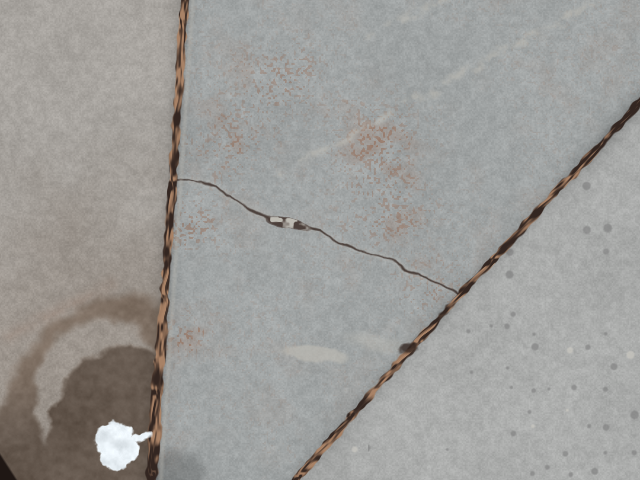
This texture is drawn by a WebGL 2 fragment shader. Its source:

```glsl
#version 300 es
precision highp float;
uniform vec2 u_resolution;
out vec4 outColor;

const vec3 LEFT_SLAB = vec3(.655, .64, .62);
const vec3 LEFT_LOW = vec3(.60, .57, .54);
const vec3 MID_SLAB = vec3(.625, .64, .64);
const vec3 RIGHT_SLAB = vec3(.665, .67, .665);
const vec3 WET_RING = vec3(.47, .41, .36);
const vec3 WET_CORE = vec3(.37, .32, .28);
const vec3 RUST = vec3(.58, .41, .32);
const vec3 STRAW = vec3(.66, .51, .40);
const vec3 SOIL = vec3(.20, .15, .13);
const vec3 CHALK = vec3(.74, .73, .70);
const vec3 SNOW = vec3(.90, .93, .95);
const float GRAIN = .055;
const float CRACK_WIDTH = .0022;
const float JOINT_WIDTH = .0085;

const vec2 CRACK[13] = vec2[](vec2(.367, .627), vec2(.417, .617), vec2(.448, .611),
  vec2(.514, .568), vec2(.571, .543), vec2(.641, .527), vec2(.668, .521), vec2(.705, .491),
  vec2(.792, .467), vec2(.821, .458), vec2(.844, .439), vec2(.889, .424), vec2(.955, .387));
// Rust clusters: centre and radius
const vec3 STAINS[7] = vec3[](vec3(.47, .70, .09), vec3(.58, .82, .10), vec3(.80, .71, .10),
  vec3(.40, .52, .06), vec3(.39, .29, .05), vec3(.82, .56, .10), vec3(.90, .40, .07));

float hash(vec2 p) {
  vec3 q = fract(p.xyx * .1031);
  q += dot(q, q.yzx + 33.33);
  return fract((q.x + q.y) * q.z);
}
float noise(vec2 p) {
  vec2 i = floor(p), f = fract(p), e = vec2(1, 0);
  f = f * f * (3. - 2. * f);
  return mix(mix(hash(i), hash(i + e), f.x), mix(hash(i + e.yx), hash(i + e.xx), f.x), f.y);
}
float fbm(vec2 p) {
  float sum = 0., amp = .533;
  for (int i = 0; i < 4; i++) { sum += amp * noise(p); p = p * 2.03 + 17.; amp *= .5; }
  return sum;
}
float segment(vec2 p, vec2 a, vec2 b) {
  vec2 d = b - a;
  return length(p - a - d * clamp(dot(p - a, d) / dot(d, d), 0., 1.));
}
float ellipse(vec2 p, vec2 c, vec2 r) { return (length((p - c) / r) - 1.) * min(r.x, r.y); }
float fill(float d, float soft) { return 1. - smoothstep(-soft, soft, d); }

// Dry fibres packed in soil
vec3 debris(float across, float along, float dark) {
  float warp = noise(vec2(along * 30., across * 40.)) * 2.;
  float fibre = noise(vec2(across * 260. + warp, along * 55. + warp));
  float clump = noise(vec2(along * 24., dark));
  return mix(SOIL, STRAW, smoothstep(.25, .8, fibre * .75 + clump * .4 - dark));
}

void main() {
  vec2 p = gl_FragCoord.xy / u_resolution.y;
  float aa = 1. / u_resolution.y;
  float cloud = fbm(p * 7.) - .5, fine = fbm(p * 75.) - .5;
  vec2 wobble = vec2(fbm(p * 28.), fbm(p * 28. + 50.)) - .5;
  vec2 w = p + wobble * .03;

  // Signed distances to the joints, positive on the right
  float joint1 = p.x - .318 - .067 * p.y;
  float joint2 = (p.x - .616 - .91 * p.y + .008 * sin(4.5 * min(p.y, .7))) * .74;
  float onLeft = fill(joint1, aa), onRight = 1. - fill(joint2, aa);
  float onMid = (1. - onLeft) * (1. - onRight);

  // Slabs
  vec3 leftTone = mix(LEFT_LOW, LEFT_SLAB, smoothstep(.3, .75, p.y + cloud * .3));
  vec3 col = mix(mix(MID_SLAB, leftTone, onLeft), RIGHT_SLAB, onRight);
  col += cloud * .06 + (fine * 1.5 + noise(p * 330.) - .5) * GRAIN;
  col -= .035 * smoothstep(.6, 1.4, length(p - vec2(.72, .45)));

  // Rust speckles and smear
  float stain = .12 * smoothstep(-.1, .2, cloud);
  for (int i = 0; i < 7; i++) {
    vec2 d = (p - STAINS[i].xy + wobble * .09) / STAINS[i].z;
    stain += .42 * exp(-dot(d, d) * 1.5);
  }
  float speck = smoothstep(.66, .86, noise(p * 210.) + stain * .35 - .06);
  float patchy = smoothstep(.48, .72, fbm(p * 22.));
  col = mix(col, RUST, onMid * min(stain, .7) * (speck * .9 + patchy * .5));
  float smear = fill(segment(p, vec2(.02, .30), vec2(.23, .405)), .03);
  col = mix(col, RUST, onLeft * smear * .5 * fbm(p * 40.));

  // Chalky scratches and patches
  float scratch = min(segment(w, vec2(.58, .637), vec2(1.25, 1)), segment(w, vec2(.764, .918), vec2(.92, 1)));
  float chalk = fill(scratch - .007, .007) * smoothstep(.3, .65, fbm(p * 45.)) * .55;
  vec2 q = p + wobble * .018 + vec2(0, (p.x - .654) * .12);
  chalk = max(chalk, .65 * fill(ellipse(q, vec2(.654, .262), vec2(.068, .018)), .004));
  chalk = max(chalk, .38 * fill(ellipse(q, vec2(.785, .302), vec2(.058, .016)), .009));
  col = mix(col, CHALK, chalk * onMid);

  // Damp stain with a dry crescent inside
  float damp = fill(ellipse(w, vec2(.26, -.024), vec2(.286, .408)), .012);
  float core = fill(ellipse(w, vec2(.269, .0625), vec2(.17, .217)), .007);
  float dry = fill(ellipse(w, vec2(.212, .17), vec2(.139, .167)), .01) * (1. - core);
  vec3 wetTone = mix(WET_RING, WET_CORE, max(core, smoothstep(.25, .08, p.y)));
  col = mix(col, wetTone + (cloud + fine) * .1, onLeft * damp * (1. - dry) * .93);
  col *= 1. - .18 * onMid * fill(length(w - vec2(.37, 0)) - .06, .02);
  col = mix(col, SOIL * .6, fill((p.y - .054 + 1.55 * p.x) * .54, .003));

  // Pebbles, denser near the lower right corner
  vec2 cell = floor(p * 24.), at = fract(p * 24.) - .5;
  float pick = hash(cell + 7.);
  vec2 jitter = vec2(hash(cell + 3.), hash(cell + 11.)) * .5 - .25;
  float pebble = fill(length(at - jitter) - .07 - .15 * hash(cell + 31.), .06);
  float density = .07 + .3 * smoothstep(.75, .1, length(p - vec2(1.33, .05)));
  col = mix(col, pick < .03 ? CHALK + .06 : vec3(.5), onRight * pebble * step(pick, density) * .65);

  // Crack and its chipped hollow
  float crack = 1.;
  for (int i = 0; i < 12; i++) crack = min(crack, segment(p + wobble * .012, CRACK[i], CRACK[i + 1]));
  float width = CRACK_WIDTH * (.45 + 1.1 * noise(p * 32.));
  col = mix(col, CHALK, onMid * .22 * fill(crack - .007, .005));
  col = mix(col, SOIL + .06, onMid * .9 * fill(crack - width, .0012 + aa * .5));
  vec2 h = p - vec2(.6, .535) + wobble * .01;
  float hollow = ellipse(h + vec2(0, h.x * .24), vec2(0), vec2(.044, .011));
  col = mix(col, mix(SOIL + .1, CHALK, smoothstep(.3, .7, noise(p * 120.))), fill(hollow, .002));
  col = mix(col, SOIL + .08, .75 * fill(abs(hollow), .002));

  // Joints: grimy halo, pale rim, packed debris
  float ragged = (noise(p * 65.) - .5) * .007;
  float low = smoothstep(.5, .12, p.y), high = smoothstep(.55, .72, p.y);
  col *= 1. - .22 * exp(-abs(joint1) / .014) - (.18 + .14 * high) * exp(-abs(joint2) / .013);
  col = mix(col, CHALK, .35 * onMid * fill(abs(joint1 - .017) - .004, .004));
  float body1 = fill(abs(joint1 + low * .003) - JOINT_WIDTH - low * .004 + ragged, .002);
  float body2 = fill(abs(joint2) - JOINT_WIDTH * .85 + ragged, .002);
  col = mix(col, debris(joint1, p.y, .08 + .35 * smoothstep(.12, 0., p.y)), body1);
  col = mix(col, debris(joint2, p.y * 1.35, .12 + .18 * high), body2);
  col = mix(col, SOIL, .8 * fill(ellipse(w, vec2(.847, .274), vec2(.016, .011)), .004));

  // Snow lump
  vec2 s = p + wobble * .045;
  float lump = min(length(s - vec2(.24, .088)), length(s - vec2(.256, .058))) - .04;
  lump = min(lump, ellipse(s, vec2(.29, .086), vec2(.02, .008)));
  col = mix(col, SNOW + (fbm(p * 55.) - .5) * .22, fill(lump, .003));

  outColor = vec4(clamp(col, 0., 1.), 1);
}
```
